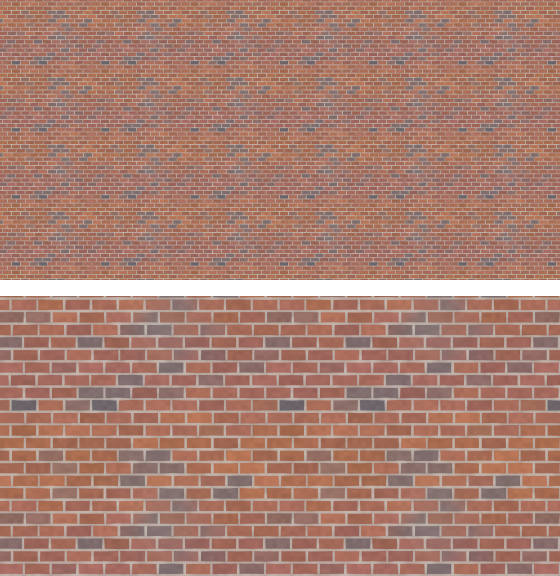
Top, the full canvas; bottom, a detail of the centre.
This texture is drawn by a WebGL 2 fragment shader. Its source:

```glsl
#version 300 es
precision highp float;

uniform vec2 u_resolution;
out vec4 fragColor;

const vec2 BRICK = vec2(0.0319, 0.01497);   // pitch, in canvas heights
const vec2 TILE = vec2(10.0, 16.0);         // bricks and courses per repeat
const vec2 ORIGIN = vec2(0.0098, 0.007);
const float JOINT = 0.0027;

const vec3 ORANGE = vec3(0.68, 0.435, 0.32);
const vec3 RED = vec3(0.63, 0.405, 0.37);
const vec3 SLATE = vec3(0.46, 0.43, 0.45);
const vec3 MORTAR = vec3(0.73, 0.69, 0.66);
const vec3 STAIN = vec3(0.58, 0.52, 0.51);

float hash(vec2 p) {
    return fract(sin(dot(p, vec2(127.1, 311.7))) * 43758.5453);
}

// Value noise that wraps after a whole number of cells
float noise(vec2 p, vec2 period) {
    vec2 i = floor(p);
    vec2 f = fract(p);
    f = f * f * (3.0 - 2.0 * f);
    vec2 a = mod(i, period);
    vec2 b = mod(i + 1.0, period);
    return mix(mix(hash(a), hash(vec2(b.x, a.y)), f.x),
               mix(hash(vec2(a.x, b.y)), hash(b), f.x), f.y);
}

// Antialiased coverage of a line at the given distance from its centre
float lineCoverage(float distance, float width, float pixel) {
    return clamp(0.5 + (0.5 * width - distance) / pixel, 0.0, 1.0);
}

// Distance to the nearest edge of a unit cell
float edgeDistance(float x) {
    return 0.5 - abs(fract(x) - 0.5);
}

// Running bond with slightly uneven courses
vec2 bond(vec2 wall) {
    float course = mod(floor(wall.y), TILE.y);
    float drift = 0.12 * (hash(vec2(course, 5.3)) - 0.5);
    return vec2(wall.x + 0.5 * mod(course, 2.0) + drift, wall.y);
}

// Soft grey patch, once in each repeat
float stainAmount(vec2 wall) {
    vec2 d = mod(wall - vec2(6.9, 8.2) + 0.5 * TILE, TILE) - 0.5 * TILE;
    d /= vec2(1.1, 3.0);
    return exp(-dot(d, d));
}

// Two dark bricks that stand out in one course
float accent(vec2 id) {
    float column = step(abs(id.x - 1.0), 0.1) + step(abs(id.x - 4.0), 0.1);
    return column * step(abs(id.y - 14.0), 0.1);
}

vec3 brickColor(vec2 id, float stain) {
    float warmth = 0.5 + 0.35 * cos(6.28318 * (id.y - 2.5) / TILE.y);
    warmth += 0.7 * (hash(id + 17.0) - 0.5);
    vec3 color = mix(RED, ORANGE, clamp(warmth, 0.0, 1.0));
    color *= 0.93 + 0.14 * hash(id + 41.0);
    float dark = smoothstep(0.8, 0.98, hash(id + 3.0) + 0.15 * stain);
    color = mix(color, SLATE, 0.8 * dark);
    return mix(color, SLATE * 0.92, accent(id));
}

void main() {
    float pixel = 1.0 / u_resolution.y;
    vec2 p = gl_FragCoord.xy * pixel;
    vec2 wall = (vec2(p.x, 1.0 - p.y) - ORIGIN) / BRICK;
    vec2 cell = bond(wall);
    vec2 id = mod(floor(cell), TILE);

    // Brick faces
    float stain = stainAmount(wall);
    vec3 color = brickColor(id, stain);
    float grain = noise(wall * vec2(6.0, 3.0), TILE * vec2(6.0, 3.0));
    color *= 0.95 + 0.1 * grain;
    color = mix(color, STAIN, 0.3 * stain);

    // Joints of uneven width and strength
    float wear = noise(wall * vec2(2.0, 1.0), TILE * vec2(2.0, 1.0));
    float width = JOINT * (0.75 + 0.5 * wear);
    float bed = lineCoverage(edgeDistance(cell.y) * BRICK.y, width, pixel);
    float head = lineCoverage(edgeDistance(cell.x) * BRICK.x, width, pixel);
    float joint = max(bed, head) * (0.82 + 0.18 * grain);
    vec3 mortar = MORTAR * (0.95 + 0.1 * wear);

    fragColor = vec4(mix(color, mortar, joint), 1.0);
}
```
